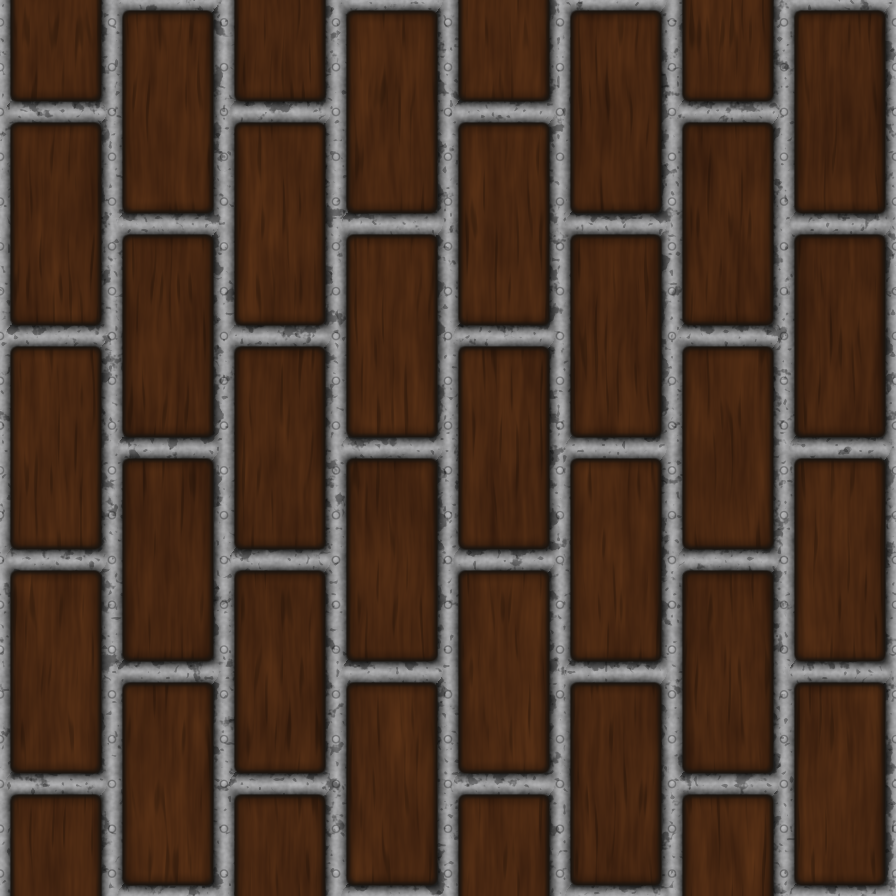
A Shadertoy shader for this texture:

```glsl
const vec2 GRID = vec2(8.0, 4.0);        // planks across and down
const float RIVETS = 20.0;               // rivets along each upright bar
const float BAR_HALF_WIDTH = 0.0117;
const float JOINT_BLEND = 0.009;
const float RIVET_RADIUS = 0.0040;

const vec3 WOOD_DARK = vec3(0.195, 0.100, 0.047);
const vec3 WOOD_LIGHT = vec3(0.335, 0.185, 0.083);
const vec3 SHADOW = vec3(0.105, 0.080, 0.060);
const vec3 METAL_EDGE = vec3(0.19, 0.19, 0.188);
const vec3 METAL_CREST = vec3(0.65, 0.65, 0.655);

float hash(vec2 p, float seed) {
    vec3 q = fract(vec3(p.xyx + seed * 1.37) * vec3(0.1031, 0.1030, 0.0973));
    q += dot(q, q.yzx + 33.33);
    return fract((q.x + q.y) * q.z);
}

vec2 gradient(vec2 cell, vec2 period, float seed) {
    float angle = 6.28318 * hash(mod(cell, period), seed);
    return vec2(cos(angle), sin(angle));
}

// Gradient noise that wraps over the unit square.
float noise(vec2 uv, vec2 period, float seed) {
    vec2 p = uv * period;
    vec2 i = floor(p), f = p - i;
    vec2 w = f * f * f * (f * (f * 6.0 - 15.0) + 10.0);
    vec2 e = vec2(1.0, 0.0);
    float a = dot(gradient(i, period, seed), f);
    float b = dot(gradient(i + e.xy, period, seed), f - e.xy);
    float c = dot(gradient(i + e.yx, period, seed), f - e.yx);
    float d = dot(gradient(i + e.xx, period, seed), f - e.xx);
    return mix(mix(a, b, w.x), mix(c, d, w.x), w.y);
}

float fbm(vec2 uv, vec2 period, float seed) {
    float sum = 0.0, amplitude = 0.6;
    for (int i = 0; i < 4; i++) {
        sum += amplitude * noise(uv, period, seed + float(i) * 7.0);
        period *= 2.0;
        amplitude *= 0.55;
    }
    return sum;
}

float smoothMin(float a, float b, float k) {
    float h = max(k - abs(a - b), 0.0) / k;
    return min(a, b) - 0.25 * k * h * h;
}

// Signed offset from the nearest whole number.
float fromNearest(float x) {
    return fract(x + 0.5) - 0.5;
}

vec3 woodColor(vec2 uv, float seed) {
    float warp = 0.004 * noise(uv, vec2(24.0, 12.0), seed);
    vec2 p = uv + vec2(warp, 0.0);
    float stain = fbm(uv, vec2(26.0, 10.0), seed + 3.0);
    float streak = fbm(p, vec2(72.0, 7.0), seed + 11.0);
    float fiber = noise(p, vec2(230.0, 18.0), seed + 19.0);
    float tone = 0.60 + 0.50 * stain + 0.50 * streak + 0.22 * fiber;
    tone += 0.16 * (hash(vec2(seed, 5.0), 2.0) - 0.5);
    vec3 color = mix(WOOD_DARK, WOOD_LIGHT, clamp(tone, 0.0, 1.15));
    float scratch = smoothstep(0.22, 0.5, noise(p, vec2(160.0, 14.0), seed + 29.0));
    return color * (1.0 - 0.22 * scratch);
}

// t runs from the crest (0) to the rim (1); side is its signed version.
vec3 metalColor(vec2 uv, float t, float side) {
    float mottle = fbm(uv, vec2(56.0), 41.0);
    float grain = noise(uv, vec2(230.0), 47.0);
    float level = 1.0 - pow(t, 1.6) + 0.26 * mottle + 0.10 * grain - 0.10 * side;
    vec3 color = mix(METAL_EDGE, METAL_CREST, clamp(level, 0.0, 1.12));
    float wear = fbm(uv, vec2(44.0), 53.0) + 0.16 * side + 0.10 * t;
    float grime = smoothstep(0.20, 0.36, wear);
    float pits = smoothstep(0.30, 0.48, noise(uv, vec2(150.0), 59.0));
    return color * (1.0 - 0.36 * grime) * (1.0 - 0.30 * pits);
}

// Domed head with a dark groove around it.
float rivetShade(vec2 offset, float radius, float pixel) {
    float r = length(offset);
    float head = 1.0 - smoothstep(radius - pixel, radius, r);
    float groove = 1.0 - smoothstep(0.0, 0.0011 + 0.5 * pixel, abs(r - radius));
    float light = dot(offset, vec2(-0.6, 0.8)) / radius;
    return 1.0 + head * (0.04 + 0.10 * light) - 0.28 * groove;
}

void mainImage(out vec4 fragColor, in vec2 fragCoord) {
    vec2 uv = fragCoord / iResolution.xy;
    float pixel = 1.0 / min(iResolution.x, iResolution.y);

    // Running bond: alternate columns shift by half a plank
    float column = floor(uv.x * GRID.x);
    float y = uv.y * GRID.y - 0.5 * (1.0 - mod(column, 2.0));
    float seed = 1.0 + column + GRID.x * mod(floor(y), GRID.y);

    // Distance to the bar centerlines, crossbars ending at the uprights
    vec2 offset = vec2(fromNearest(uv.x * GRID.x), fromNearest(y)) / GRID;
    float upright = abs(offset.x);
    float crossbar = length(vec2(max(BAR_HALF_WIDTH - upright, 0.0), offset.y));
    float dist = max(smoothMin(upright, crossbar, JOINT_BLEND), 0.0);
    float t = min(dist / BAR_HALF_WIDTH, 1.0);
    float side = clamp((upright < crossbar ? -offset.x : offset.y) / BAR_HALF_WIDTH, -1.0, 1.0);

    // Planks darken toward the frame
    float gap = max(dist - BAR_HALF_WIDTH, 0.0);
    vec3 wood = woodColor(uv, seed) * mix(0.72, 1.0, smoothstep(0.0, 0.016, gap));
    wood = mix(SHADOW, wood, smoothstep(0.0, 0.0065, gap));

    // Riveted metal frame
    vec2 rivet = vec2(offset.x, fromNearest(uv.y * RIVETS - 0.5) / RIVETS);
    vec3 metal = metalColor(uv, t, side) * rivetShade(rivet, RIVET_RADIUS, pixel);

    float cover = 1.0 - smoothstep(-pixel, pixel, dist - BAR_HALF_WIDTH);
    fragColor = vec4(mix(wood, metal, cover), 1.0);
}
```
